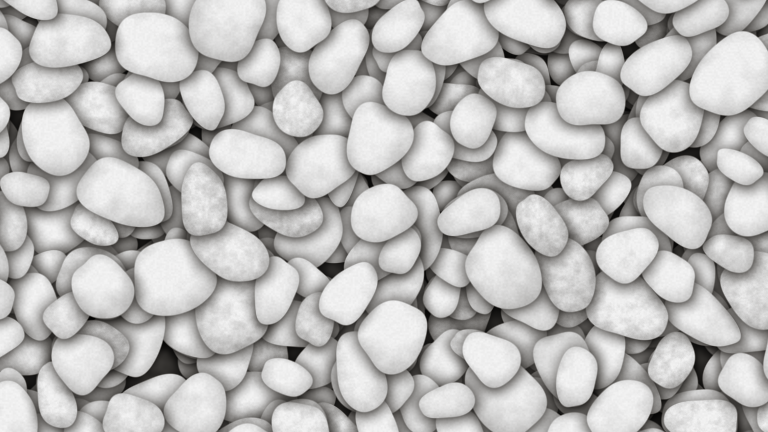
This texture is drawn by a WebGL 1 fragment shader. Its source:

```glsl
precision highp float;
// A bed of smooth white pebbles under soft light from above.
// Layers of jittered, rotated egg shapes are painted from bottom to top;
// each stone drops a soft contact shadow on those already painted.

uniform vec2 u_resolution;

const int LAYERS = 5;
const float CELL = 0.142;          // grid spacing, in canvas heights
const float JITTER = 0.6;          // spread of centres inside a cell
const float FILL = 0.88;           // share of cells that hold a stone
const vec2 HALF_LENGTH = vec2(0.055, 0.1);
const vec2 ASPECT = vec2(0.54, 0.88);
const float ROUNDNESS = 2.4;       // superellipse exponent
const float EDGE = 0.0024;         // softness of outlines
const float SHADOW_REACH = 0.042;
const float SHADOW_DEPTH = 0.43;
const vec2 LIGHT = vec2(-0.3, 0.95);
const float STONE_WHITE = 0.975;
const float STONE_MAX = 0.94;      // brightest lit surface
const float GAP_DARK = 0.24;
const vec3 DARK_WARMTH = vec3(0.0, 0.06, 0.13);

float hash(vec2 p) {
  return fract(sin(dot(p, vec2(127.1, 311.7))) * 43758.5453);
}

float noise(vec2 p) {
  vec2 i = floor(p);
  vec2 f = fract(p);
  f = f * f * (3.0 - 2.0 * f);
  return mix(mix(hash(i), hash(i + vec2(1.0, 0.0)), f.x),
             mix(hash(i + vec2(0.0, 1.0)), hash(i + vec2(1.0, 1.0)), f.x), f.y);
}

float fbm(vec2 p) {
  float sum = 0.0;
  float amp = 0.5;
  for (int i = 0; i < 4; i++) {
    sum += amp * noise(p);
    p = p * 2.1 + 7.3;
    amp *= 0.55;
  }
  return sum;
}

mat2 rotation(float a) {
  return mat2(cos(a), sin(a), -sin(a), cos(a));
}

// Relative radius of a stone: 0 at its centre, 1 on its outline.
float stoneRadius(vec2 q, vec2 id) {
  q.y /= 1.0 + 0.4 * (hash(id + 5.1) - 0.5) * clamp(q.x, -1.0, 1.0);
  vec2 a = abs(q) + 1e-4;
  float r = pow(pow(a.x, ROUNDNESS) + pow(a.y, ROUNDNESS), 1.0 / ROUNDNESS);
  float angle = atan(q.y, q.x + 1e-5);
  float bumps = 0.05 * cos(2.0 * angle + 6.28 * hash(id + 6.2))
              + 0.045 * cos(3.0 * angle + 6.28 * hash(id + 7.3))
              + 0.02 * cos(5.0 * angle + 6.28 * hash(id + 13.9));
  return r / (1.0 + bumps);
}

// Brightness of the stone surface: pale dome, dim rim, mineral mottling.
float stoneShade(vec2 v, float r, float size, vec2 id) {
  vec2 surface = v + 10.0 * vec2(hash(id + 8.4), hash(id + 9.5));
  float tone = STONE_WHITE - 0.06 * hash(id + 10.6);
  float mottled = smoothstep(0.5, 1.0, hash(id + 11.7));
  float dome = 0.14 * pow(r, 3.0) - 0.06 * dot(v, LIGHT) / size;
  float swell = 0.1 * (noise(surface * 26.0) - 0.5);
  float veins = (0.07 + 0.2 * mottled) * (fbm(surface * 60.0) - 0.5);
  float grain = 0.035 * (noise(surface * 240.0) - 0.5);
  float lit = tone - 0.05 * mottled - dome + swell + veins;
  return min(lit, STONE_MAX) + grain;
}

void main() {
  vec2 p = gl_FragCoord.xy / u_resolution.y;
  float shade = GAP_DARK + 0.1 * noise(p * 60.0);

  for (int layer = 0; layer < LAYERS; layer++) {
    float level = float(layer);
    mat2 turn = rotation(level * 1.3 + 0.4);
    vec2 grid = turn * p / CELL + level * 17.37;
    vec2 home = floor(grid);

    for (int j = -1; j <= 1; j++) {
      for (int i = -1; i <= 1; i++) {
        vec2 cell = home + vec2(float(i), float(j));
        vec2 id = cell + level * 31.7;
        if (hash(id + 0.9) > FILL) continue;

        // Place and turn the stone
        vec2 jitter = vec2(hash(id + 1.3), hash(id + 2.7)) - 0.5;
        vec2 v = (grid - cell - 0.5 - JITTER * jitter) * CELL * turn;
        float size = mix(HALF_LENGTH.x, HALF_LENGTH.y, hash(id + 3.1));
        float aspect = mix(ASPECT.x, ASPECT.y, hash(id + 4.9));
        vec2 q = rotation(6.28 * hash(id + 12.8)) * v / (size * vec2(1.0, aspect));
        float r = stoneRadius(q, id);
        float dist = length(v) * (1.0 - 1.0 / max(r, 0.01));

        // Contact shadow, a little heavier away from the light
        float away = 1.0 - 0.3 * dot(normalize(v + 1e-5), LIGHT);
        float fade = clamp(1.0 - max(dist, 0.0) / SHADOW_REACH, 0.0, 1.0);
        shade *= 1.0 - SHADOW_DEPTH * away * fade * fade;

        float cover = 1.0 - smoothstep(-EDGE, EDGE, dist);
        if (cover > 0.0) {
          shade = mix(shade, stoneShade(v, min(r, 1.0), size, id), cover);
        }
      }
    }
  }

  // Shadows lean warm, lit stone stays neutral
  float dark = 1.0 - shade;
  gl_FragColor = vec4(shade * (1.0 - DARK_WARMTH * dark * dark), 1.0);
}
```
